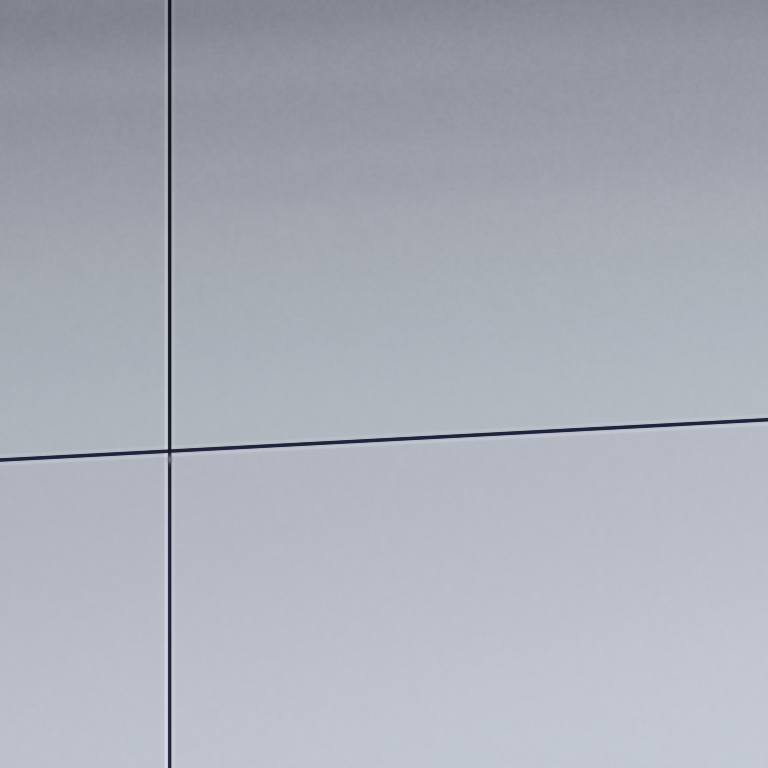
This texture is drawn by a Shadertoy shader. Its source:

```glsl
// Brushed silver panels split by one upright and one gently rising dark seam.
// Vertical colour ramps shade the metal, value noise adds soft bands and grain,
// and distances to the two seam lines give dark grooves with pale rims.

float hash(vec2 p) {
    vec3 q = fract(vec3(p.xyx) * 0.1031);
    q += dot(q, q.yzx + 33.33);
    return fract((q.x + q.y) * q.z);
}

float valueNoise(vec2 p) {
    vec2 cell = floor(p), f = fract(p);
    f = f * f * (3.0 - 2.0 * f);
    return mix(mix(hash(cell), hash(cell + vec2(1.0, 0.0)), f.x),
               mix(hash(cell + vec2(0.0, 1.0)), hash(cell + 1.0), f.x), f.y);
}

// Coverage of a line of the given half width, softened over about one pixel
float groove(float d, float halfWidth, float pixel) {
    return 1.0 - smoothstep(halfWidth - 0.6 * pixel, halfWidth + 0.6 * pixel, abs(d));
}

float glow(float d, float radius) {
    return exp(-d * d / (radius * radius));
}

vec3 upperPanel(vec2 uv) {
    float h = uv.y - 0.05 * (uv.x - 0.5);
    vec3 color = mix(vec3(0.695, 0.722, 0.755), vec3(0.655, 0.675, 0.710), smoothstep(0.42, 0.70, h));
    color = mix(color, vec3(0.575, 0.588, 0.632), smoothstep(0.62, 0.92, h));
    color -= 0.055 * smoothstep(0.90, 1.01, h);
    return color;
}

vec3 lowerPanel(vec2 uv) {
    float h = uv.y - 0.07 * (uv.x - 0.5);
    return mix(vec3(0.755, 0.775, 0.818), vec3(0.700, 0.718, 0.758), smoothstep(-0.03, 0.46, h));
}

void mainImage(out vec4 fragColor, in vec2 fragCoord) {
    vec2 uv = fragCoord / iResolution.xy;
    float pixel = 1.0 / iResolution.y;

    // Signed distances to the upright and the rising seam
    float upright = uv.x - 0.2210;
    float rising = uv.y - (0.4010 + 0.0525 * uv.x);

    // Shaded metal, a little lighter toward the right
    vec3 color = mix(lowerPanel(uv), upperPanel(uv), smoothstep(-pixel, pixel, rising));
    color += 0.026 * (uv.x - 0.5);

    // Faint slanted bands near the top, then fine grain
    float slanted = uv.y - 0.06 * uv.x;
    float bands = valueNoise(vec2(uv.x * 2.0, slanted * 26.0)) - 0.5;
    color += 0.014 * bands * smoothstep(0.45, 0.90, uv.y);
    float grain = valueNoise(uv * 260.0) + 0.6 * valueNoise(uv * 110.0 + 17.0) - 0.8;
    color += grain * mix(0.008, 0.017, smoothstep(0.4, 1.0, uv.y));

    // Pale rims beside the grooves
    color += 0.10 * glow(upright + 0.0050, 0.0018);
    color += 0.04 * glow(upright - 0.0050, 0.0018);
    color += 0.05 * glow(rising + 0.0055, 0.0020);
    color += 0.03 * glow(rising - 0.0055, 0.0020);

    // Dark grooves, navy on the rising seam and near black on the upright
    vec3 uprightColor = mix(vec3(0.10, 0.11, 0.19), vec3(0.06, 0.06, 0.09), smoothstep(0.3, 0.5, uv.y));
    color = mix(color, vec3(0.09, 0.10, 0.20), 0.94 * groove(rising, 0.0023, pixel));
    color = mix(color, uprightColor, 0.95 * groove(upright, 0.0021, pixel));

    // Small worn grey spot just below the crossing
    float worn = glow(length(vec2(upright, (rising + 0.0110) * 0.6)), 0.0036);
    color = mix(color, vec3(0.52, 0.53, 0.57), 0.75 * worn);

    fragColor = vec4(clamp(color, 0.0, 1.0), 1.0);
}
```
